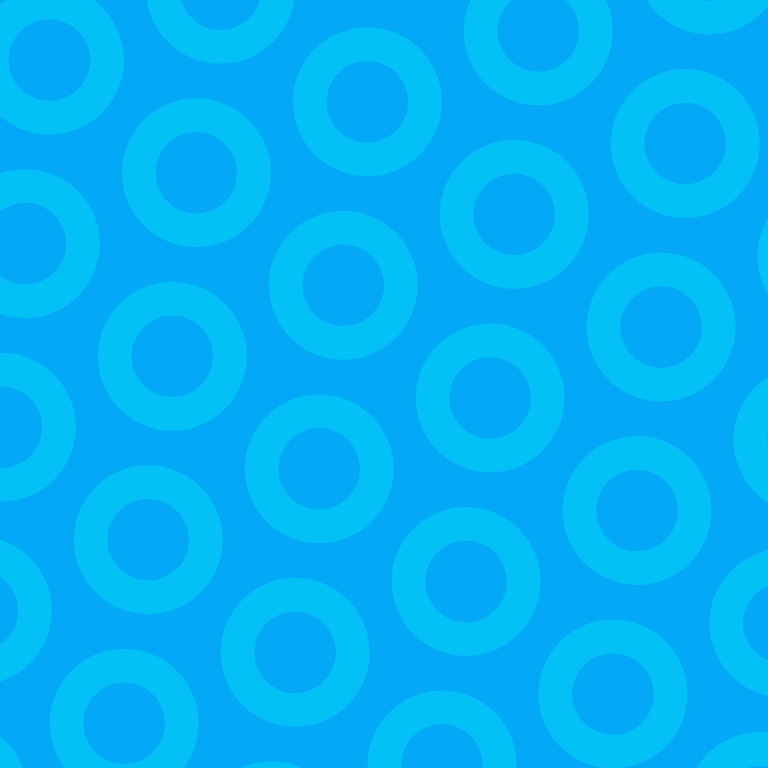
Give the GLSL for this pattern, as a Shadertoy shader.

```glsl
const vec3 BACKGROUND = vec3(0.010, 0.660, 0.965);
const vec3 RING_COLOR = vec3(0.010, 0.753, 0.965);

const float SPACING = 0.241;
const float TILT = 0.1304;
const float INNER_RADIUS = 0.0530;
const float OUTER_RADIUS = 0.0969;
const vec2 ANCHOR = vec2(0.4469, 0.6285);

mat2 rotation(float angle) {
    float c = cos(angle), s = sin(angle);
    return mat2(c, s, -s, c);
}

// Offset from the centre of the nearest rectangular cell
vec2 repeatCell(vec2 p, vec2 period) {
    return p - period * round(p / period);
}

// Distance to the nearest point of a triangular lattice
float latticeDistance(vec2 p, float spacing) {
    vec2 period = spacing * vec2(sqrt(3.0), 1.0);
    float even = length(repeatCell(p, period));
    float odd = length(repeatCell(p - 0.5 * period, period));
    return min(even, odd);
}

// Signed distance to a flat ring, given the distance to its centre
float ringDistance(float radius, float inner, float outer) {
    return abs(radius - 0.5 * (inner + outer)) - 0.5 * (outer - inner);
}

float coverage(float distanceToEdge, float pixel) {
    return 1.0 - smoothstep(-0.7 * pixel, 0.7 * pixel, distanceToEdge);
}

void mainImage(out vec4 fragColor, in vec2 fragCoord) {
    float pixel = 1.0 / iResolution.y;
    vec2 p = rotation(TILT) * (fragCoord * pixel - ANCHOR);

    float ring = ringDistance(latticeDistance(p, SPACING), INNER_RADIUS, OUTER_RADIUS);
    fragColor = vec4(mix(BACKGROUND, RING_COLOR, coverage(ring, pixel)), 1.0);
}
```
